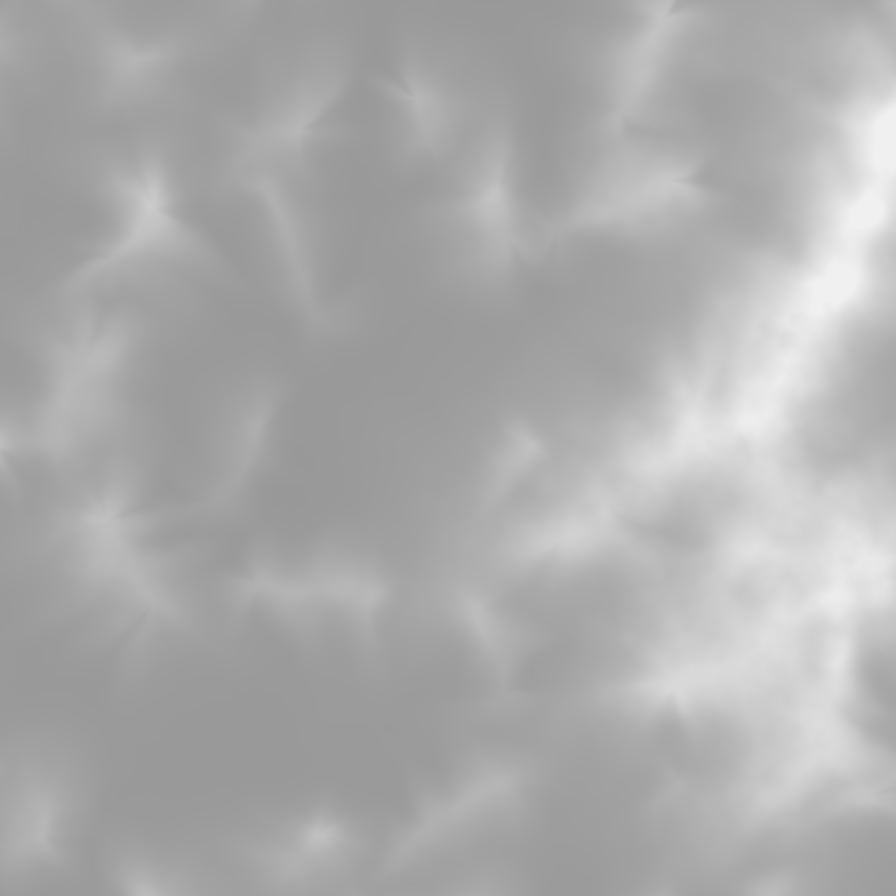
A Shadertoy shader for this texture map:

```glsl
#define PLAIN 0.598
#define HILL_CELLS 5.0
#define HILL_HEIGHT 0.19
#define HILL_WIDTH 0.034
#define RANGE_HEIGHT 0.29
#define RANGE_WIDTH 0.066
#define SPUR_FREQ 24.0
#define WARP 0.075
#define BLEND 5.0

// Integer hash to 0..1
float hash(vec2 cell, uint seed) {
    uvec2 c = uvec2(ivec2(cell) + 4096);
    uint h = c.x * 1597334677u ^ c.y * 3812015801u ^ seed * 2654435769u;
    h = (h ^ (h >> 16)) * 2146121005u;
    h = (h ^ (h >> 15)) * 2221713035u;
    return float((h ^ (h >> 16)) >> 8) / 16777216.0;
}

float noise(vec2 p, uint seed) {
    vec2 i = floor(p), f = fract(p);
    f = f * f * f * (f * (f * 6.0 - 15.0) + 10.0);
    float low = mix(hash(i, seed), hash(i + vec2(1, 0), seed), f.x);
    float high = mix(hash(i + vec2(0, 1), seed), hash(i + vec2(1, 1), seed), f.x);
    return mix(low, high, f.y);
}

float fbm(vec2 p, uint seed) {
    float sum = 0.0, amp = 0.55;
    for (int i = 0; i < 4; i++) {
        sum += amp * noise(p, seed + uint(i));
        p = mat2(1.6, 1.2, -1.2, 1.6) * p + 3.7;
        amp *= 0.45;
    }
    return sum;
}

// Crest from a to b; spurs run straight downhill from the nearest crest point
float crest(vec2 p, vec2 a, vec2 b, vec2 heights, float width) {
    vec2 along = b - a;
    float t = clamp(dot(p - a, along) / dot(along, along), 0.0, 1.0);
    vec2 foot = a + t * along;
    vec2 away = p - foot;
    float d = length(away);
    float spur = noise(foot * SPUR_FREQ + 1.5 * away / max(d, 1e-4), 31u);
    float x = d / (width * (0.45 + 1.1 * spur));
    return mix(heights.x, heights.y, t) * exp(0.35 - sqrt(x * x + 0.1225));
}

// Curved line of the main range
vec2 rangePoint(float t) {
    float bend = 0.1 * sin(3.14159 * t) + 0.05 * sin(6.28318 * t);
    return vec2(1.03 - 0.4 * t, 0.89 - 0.49 * t - bend);
}

float soften(float h) {
    return pow(max(h, 0.0), BLEND);
}

// Scattered short hills, one per cell
float hills(vec2 p) {
    float sum = 0.0;
    vec2 home = floor(p * HILL_CELLS);
    for (int y = -1; y <= 1; y++)
    for (int x = -1; x <= 1; x++) {
        vec2 cell = home + vec2(x, y);
        vec2 jitter = vec2(hash(cell, 1u), hash(cell, 2u));
        vec2 mid = (cell + 0.15 + 0.7 * jitter) / HILL_CELLS;
        float angle = 0.95 + 2.2 * (hash(cell, 3u) - 0.5);
        vec2 arm = vec2(cos(angle), sin(angle)) * mix(0.015, 0.07, hash(cell, 4u));
        float height = HILL_HEIGHT * mix(0.3, 1.0, hash(cell, 5u));
        vec2 ends = height * vec2(0.65, 1.0);
        sum += soften(crest(p, mid - arm, mid + arm, ends, HILL_WIDTH));
    }
    return sum;
}

// Main range and the massif whose branches fan out from a hub
float mountains(vec2 p) {
    float sum = 0.0;
    for (int i = 0; i < 8; i++) {
        vec2 t = vec2(i, i + 1) / 8.0;
        vec2 heights = RANGE_HEIGHT * (1.0 - 0.4 * t * t);
        sum += soften(crest(p, rangePoint(t.x), rangePoint(t.y), heights, RANGE_WIDTH));
    }
    vec2 hub = vec2(0.98, 0.38);
    for (int i = 0; i < 4; i++) {
        float angle = 2.45 + 0.62 * float(i);
        vec2 tip = hub + vec2(cos(angle), sin(angle)) * (i == 1 ? 0.18 : 0.27);
        vec2 heights = RANGE_HEIGHT * vec2(0.95, 0.72);
        sum += soften(crest(p, hub, tip, heights, RANGE_WIDTH));
    }
    return sum;
}

void mainImage(out vec4 fragColor, in vec2 fragCoord) {
    vec2 uv = fragCoord / iResolution.xy;

    // Bend the crests and spurs
    vec2 bend = vec2(fbm(uv * 6.0, 11u), fbm(uv * 6.0, 21u)) - 0.48;
    vec2 p = uv + WARP * bend;

    // Blend all landforms and weather their slopes
    float height = pow(hills(p) + mountains(p) + 1e-13, 1.0 / BLEND);
    height *= 0.6 + 0.85 * fbm(uv * 13.0, 41u);
    float plain = PLAIN + 0.02 * (fbm(uv * 4.0, 51u) - 0.5);

    fragColor = vec4(vec3(min(plain + height, 0.94)), 1.0);
}
```
